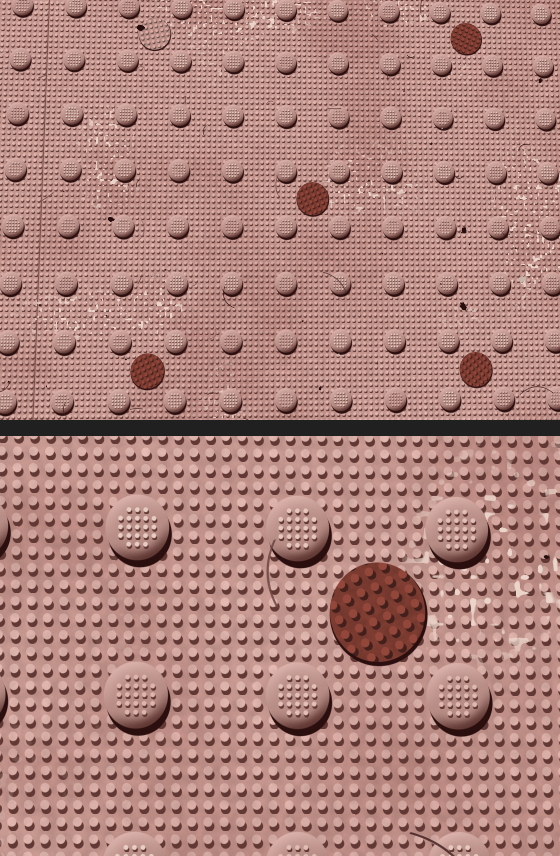
Top: the whole. Bottom: its middle third, enlarged.
A Shadertoy shader for this texture:

```glsl
const vec3 PLATE = vec3(0.765, 0.59, 0.56);
const vec3 PALE = vec3(0.86, 0.70, 0.67);
const vec3 STAIN = vec3(0.66, 0.45, 0.42);
const vec3 SHADE = vec3(0.38, 0.22, 0.20);
const vec3 DEEP = vec3(0.17, 0.06, 0.06);
const vec3 PLUG = vec3(0.48, 0.23, 0.19);
const vec3 CHALK = vec3(0.92, 0.83, 0.79);
const vec2 LIGHT = vec2(-0.37, -0.93);
const float DOME_RADIUS = 0.198;
const float PLUG_RADIUS = 0.298;
const float STUDS_PER_CELL = 10.0;

float hash(vec2 p) {
    vec3 q = fract(p.xyx * 0.1031);
    q += dot(q, q.yzx + 33.33);
    return fract((q.x + q.y) * q.z);
}

float noise(vec2 p) {
    vec2 i = floor(p), f = fract(p);
    f *= f * (3.0 - 2.0 * f);
    return mix(mix(hash(i), hash(i + vec2(1, 0)), f.x),
               mix(hash(i + vec2(0, 1)), hash(i + 1.0), f.x), f.y);
}

float fbm(vec2 p) {
    float sum = 0.0, gain = 0.5;
    for (int i = 0; i < 4; i++) {
        sum += gain * noise(p);
        p = p * 2.03 + 7.1;
        gain *= 0.5;
    }
    return sum;
}

mat2 rotation(float a) {
    return mat2(cos(a), sin(a), -sin(a), cos(a));
}

float fill(float dist, float px) {
    return 1.0 - smoothstep(-0.7 * px, 0.7 * px, dist);
}

float disc(vec2 d, float radius, float px) {
    return fill(length(d) - radius, px);
}

// Perspective: canvas position to dome cells, rows counted downward
vec2 toGrid(vec2 p) {
    vec2 q = vec2(p.x - 0.6806, 0.9774 - p.y);
    q.x /= 0.1234;
    q.y = (q.y - 0.0021 * q.x) / 0.1247;
    return q / (1.0 - 0.0032 * q.x + 0.0087 * q.y);
}

// Raised stud with a cast shadow; d spans one stud cell
vec3 addStud(vec3 color, vec2 d, vec3 top, vec3 shadow, float px) {
    color = mix(color, shadow, disc(d + LIGHT * 0.22, 0.30, px));
    return mix(color, top, disc(d - LIGHT * 0.05, 0.28, px));
}

vec3 addPlug(vec3 color, vec2 d, float seed, vec3 tint, float px) {
    color = mix(color, DEEP, disc(d + LIGHT * 0.018, PLUG_RADIUS + 0.008, px));
    vec2 q = rotation(seed * 1.5 - 0.5) * d * 10.5;
    vec3 face = tint * (0.88 + 0.24 * fbm(d * 25.0 + seed * 40.0));
    face = addStud(face, fract(q) - 0.5, tint * 1.2, tint * 0.55, px * 10.5);
    return mix(color, face, disc(d, PLUG_RADIUS, px));
}

vec3 addDome(vec3 color, vec2 d, float wear, float px) {
    color = mix(color, DEEP, disc(d + LIGHT * 0.045, DOME_RADIUS, px));
    float slope = dot(d, LIGHT) / DOME_RADIUS;
    slope *= smoothstep(0.25, 1.0, length(d) / DOME_RADIUS);
    vec3 body = mix(PLATE * 0.94, PALE, max(slope, 0.0));
    body = mix(body, SHADE, smoothstep(0.05, 1.0, -slope));
    // Worn studs on the crown
    vec2 q = d / 0.052;
    vec2 stud = round(q);
    if (length(stud) < 2.4)
        body = addStud(body, q - stud, mix(PALE, CHALK, wear), SHADE, px / 0.052);
    return mix(color, body, disc(d, DOME_RADIUS, px));
}

// Bent twigs and stone chips
vec3 addDebris(vec3 color, vec2 p, float aspect, float px) {
    for (int i = 0; i < 30; i++) {
        float n = float(i) + 1.0;
        vec2 place = vec2(hash(vec2(n, 3.7)) * aspect, hash(vec2(n, 9.2)));
        float size = hash(vec2(n, 17.3)), kind = hash(vec2(n, 28.4));
        vec2 q = rotation(kind * 40.0) * (p - place);
        float len = 0.008 + 0.035 * size * size;
        float bend = q.y + (kind - 0.5) * q.x * q.x / len;
        float twig = length(vec2(max(abs(q.x) - len, 0.0), bend)) - 0.0009;
        color = mix(color, mix(DEEP, STAIN, kind * 0.7), 0.85 * fill(twig, px));

        vec2 spot = vec2(hash(vec2(n, 41.6)) * aspect, hash(vec2(n, 53.8)));
        q = rotation(size * 20.0) * (p - spot);
        float radius = 0.002 + 0.008 * pow(kind, 4.0);
        float chip = length(q * vec2(1.0, 1.4)) - radius * (0.7 + 0.5 * noise(q * 300.0 + n));
        vec3 stone = size > 0.75 ? CHALK * 0.85 : DEEP * 0.9;
        color = mix(color, stone, fill(chip, px));
    }
    return color;
}

void mainImage(out vec4 fragColor, in vec2 fragCoord) {
    vec2 p = fragCoord / iResolution.y;
    float px = 1.0 / iResolution.y, gridPx = px / 0.1234;
    vec2 grid = toGrid(p);

    // Stained, grainy plate
    float stain = smoothstep(0.42, 0.75, fbm(grid * 0.65 + 4.0) + 0.015 * grid.x);
    float grain = 0.92 + 0.17 * fbm(grid * 18.0);
    vec3 color = mix(PLATE, STAIN, 0.5 * stain) * grain;
    vec3 top = mix(PALE, PLATE, 0.6 * stain) * grain;
    color = addStud(color, fract(grid * STUDS_PER_CELL) - 0.5, top, SHADE, gridPx * STUDS_PER_CELL);
    color = mix(color, SHADE, 0.8 * fill(abs(grid.x + 4.5) - 0.009, gridPx));

    // Chalky scuffs
    float patchy = smoothstep(0.55, 0.85, noise(grid * 0.9 + 12.0));
    color = mix(color, CHALK, patchy * smoothstep(0.76, 0.86, noise(grid * 21.0)));

    // Plugs on a staggered lattice between domes
    vec2 cell = floor(grid);
    bool onLattice = mod(cell.x, 3.0) == 0.0 && mod(cell.x + cell.y, 6.0) == 3.0;
    if (onLattice && abs(cell.x) < 4.0) {
        bool faded = cell.x < 0.0 && cell.y < 1.0;
        color = addPlug(color, grid - cell - 0.5, hash(cell + 20.0), faded ? PLATE * 0.95 : PLUG, gridPx);
    }

    vec2 dome = round(grid);
    color = addDome(color, grid - dome, hash(dome + 31.0), gridPx);
    color = addDebris(color, p, iResolution.x / iResolution.y, px);
    fragColor = vec4(color, 1.0);
}
```
